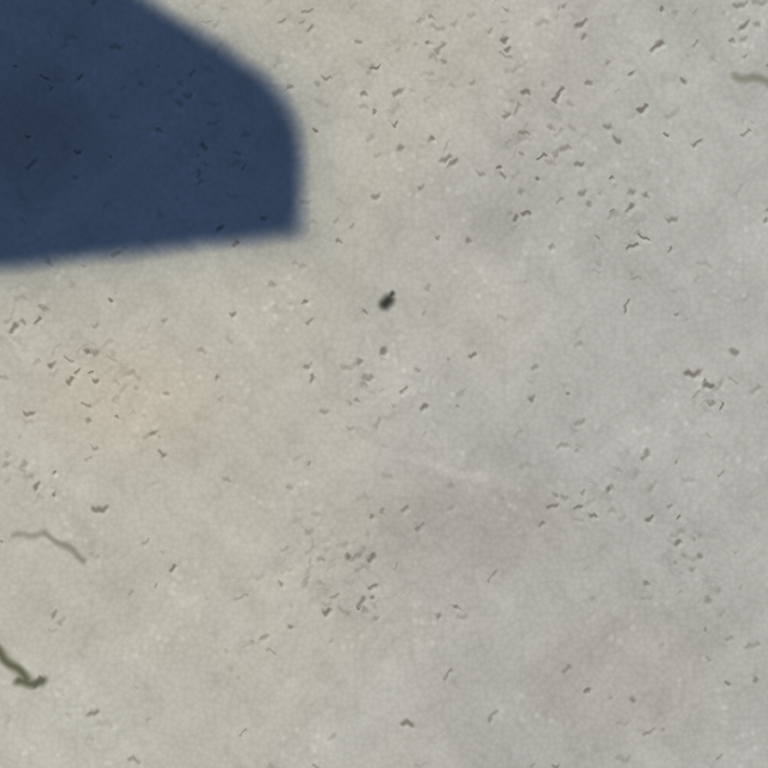
Write a WebGL 2 fragment shader that draws this texture.

```glsl
#version 300 es
precision highp float;
uniform vec2 u_resolution;
out vec4 fragColor;

#define PIT_SCALE 68.0
#define PIT_DEPTH 0.27
#define SMUDGE_DEPTH 0.07
#define GRAIN_SCALE 125.0
#define GRAIN_DEPTH 0.045
#define MOTTLE_DEPTH 0.021
#define PENUMBRA 0.022
#define HALO_WIDTH 0.030
#define CORNER_ROUND 0.060

const vec3 WARM_STONE = vec3(0.726, 0.714, 0.660);
const vec3 GREY_STONE = vec3(0.694, 0.688, 0.664);
const vec3 SHADOW_TINT = vec3(0.270, 0.355, 0.520);
const vec3 TWIG = vec3(0.36, 0.36, 0.29);

// Centre and radius of the areas where pits gather
const vec3 CLUSTERS[15] = vec3[15](
  vec3(0.52, 0.90, 0.06), vec3(0.68, 0.83, 0.05), vec3(0.80, 0.72, 0.05),
  vec3(0.92, 0.49, 0.04), vec3(0.05, 0.39, 0.04), vec3(0.14, 0.51, 0.05),
  vec3(0.02, 0.56, 0.03), vec3(0.21, 0.43, 0.03), vec3(0.42, 0.26, 0.06),
  vec3(0.49, 0.21, 0.04), vec3(0.33, 0.15, 0.03), vec3(0.90, 0.25, 0.05),
  vec3(0.88, 0.31, 0.03), vec3(0.48, 0.49, 0.05), vec3(0.78, 0.37, 0.04));

vec2 hash2(vec2 p) {
  vec3 q = fract(p.xyx * vec3(0.1031, 0.1030, 0.0973));
  q += dot(q, q.yzx + 33.33);
  return fract((q.xx + q.yz) * q.zy);
}

float blob(vec2 p, vec2 centre, vec2 radius) {
  vec2 d = (p - centre) / radius;
  return exp(-dot(d, d));
}

float capsule(vec2 p, vec2 a, vec2 b) {
  vec2 ab = b - a;
  return length(p - a - ab * clamp(dot(p - a, ab) / dot(ab, ab), 0.0, 1.0));
}

float stroke(vec2 p, vec2 a, vec2 b, float width) {
  return 1.0 - smoothstep(0.0, width, capsule(p, a, b));
}

float smoothMax(float a, float b, float k) {
  float h = max(k - abs(a - b), 0.0) / k;
  return max(a, b) + 0.25 * h * h * k;
}

// Layered, warped sines, roughly -1 to 1
float mottle(vec2 p) {
  float sum = 0.0, amp = 0.55;
  for (int i = 0; i < 6; i++) {
    p += 0.6 * sin(p.yx * 1.3 + float(i) * 1.7);
    sum += amp * sin(p.x) * sin(p.y + 0.8);
    p = mat2(1.5, 1.1, -1.1, 1.5) * p + 2.3;
    amp *= 0.68;
  }
  return sum;
}

// Distance to the nearest scattered point
float cellular(vec2 p) {
  vec2 cell = floor(p);
  float nearest = 2.0;
  for (int y = -1; y <= 1; y++)
    for (int x = -1; x <= 1; x++) {
      vec2 c = cell + vec2(x, y);
      nearest = min(nearest, length(p - c - hash2(c)));
    }
  return nearest;
}

float clusterDensity(vec2 p) {
  float density = 0.05 + 0.08 * smoothstep(0.5, 1.0, p.y);
  for (int i = 0; i < 15; i++)
    density += 0.45 * blob(p, CLUSTERS[i].xy, vec2(CLUSTERS[i].z));
  return density;
}

// Slanted soft pits, one candidate per cell
float pits(vec2 uv) {
  vec2 p = uv * PIT_SCALE;
  p += 0.14 * sin(p.yx * 3.1) + 0.07 * sin(p.yx * 8.3 + 1.0);
  vec2 cell = floor(p);
  float depth = 0.0;
  for (int y = -1; y <= 1; y++)
    for (int x = -1; x <= 1; x++) {
      vec2 c = cell + vec2(x, y), r = hash2(c), s = hash2(c + 71.0);
      float angle = mix(-0.4, 1.2, s.x);
      vec2 reach = vec2(cos(angle), sin(angle)) * mix(0.05, 0.50, s.y * s.y);
      float present = step(hash2(c + 19.0).x, clusterDensity((c + 0.5) / PIT_SCALE));
      float pit = stroke(p, c + r - reach, c + r + reach, mix(0.22, 0.48, r.y));
      float strength = hash2(c + 43.0).y;
      depth = max(depth, present * pit * mix(0.25, 1.25, strength * strength));
    }
  return depth;
}

// Signed distance to the cast shadow in the upper left
float shadowDistance(vec2 p) {
  float right = p.x - 0.394 + 0.05 * max(p.y - 0.78, 0.0);
  float base = (0.649 + 0.112 * p.x - p.y) / 1.006;
  float slope = (0.64 * p.x + p.y - 1.126) / 1.187;
  return smoothMax(smoothMax(right, slope, CORNER_ROUND), base, 0.35 * CORNER_ROUND);
}

void main() {
  vec2 uv = gl_FragCoord.xy / u_resolution;

  // Broad stone tones
  float grey = smoothstep(0.25, 0.66, uv.x + 0.10 * mottle(uv * 5.0));
  grey *= 1.0 - 0.7 * blob(uv, vec2(0.52, 0.95), vec2(0.22, 0.16));
  grey *= 1.0 - 0.5 * blob(uv, vec2(0.63, 0.58), vec2(0.07, 0.08));
  vec3 colour = mix(WARM_STONE, GREY_STONE, grey);
  colour += vec3(0.016, 0.000, -0.010) * blob(uv, vec2(0.17, 0.48), vec2(0.12, 0.08));
  colour -= vec3(0.038, 0.047, 0.045) * blob(uv, vec2(0.62, 0.32), vec2(0.15, 0.07));
  colour -= 0.040 * blob(uv, vec2(0.64, 0.71), vec2(0.08, 0.04));
  colour -= vec3(0.025, 0.032, 0.032) * blob(uv, vec2(0.80, 0.12), vec2(0.18, 0.12));
  colour += vec3(0.005, 0.010, 0.018) * blob(uv, vec2(0.12, 0.06), vec2(0.25, 0.12));

  // Mottling, grain, smudges and pale flecks
  colour += MOTTLE_DEPTH * (mottle(uv * 16.0) + mottle(uv * 47.0 + 9.0));
  colour += GRAIN_DEPTH * (0.45 - cellular(uv * GRAIN_SCALE));
  float smudge = smoothstep(0.15, 0.75, mottle(uv * vec2(62.0, 80.0) + 4.0));
  colour -= SMUDGE_DEPTH * smudge * min(clusterDensity(uv) + 0.08, 0.7);
  float fleck = 1.0 - smoothstep(0.05, 0.30, cellular(uv * 48.0 + 7.0));
  colour += 0.045 * fleck * smoothstep(0.1, 0.7, mottle(uv * 21.0 + 3.0));

  // Pits with lit rims
  float pit = pits(uv);
  float rim = max(pits(uv + vec2(-0.003, 0.005)) - pit, 0.0);
  colour *= 1.0 - PIT_DEPTH * pit * vec3(0.95, 1.0, 1.05);
  colour += 0.035 * rim;

  // Pale ridge, dark chip and twigs
  float ridge = 0.405 - 0.25 * (uv.x - 0.52) + 0.004 * sin(uv.x * 60.0);
  colour += 0.045 * blob(uv, vec2(0.59, ridge), vec2(0.07, 0.007));
  float chip = max(stroke(uv, vec2(0.501, 0.604), vec2(0.506, 0.609), 0.013),
                   0.8 * stroke(uv, vec2(0.505, 0.609), vec2(0.511, 0.618), 0.006));
  colour = mix(colour, vec3(0.22, 0.22, 0.21), chip);
  vec2 bent = uv + 0.002 * sin(uv.yx * 190.0);
  float twig = max(stroke(bent, vec2(-0.01, 0.160), vec2(0.035, 0.115), 0.012),
                   stroke(bent, vec2(0.025, 0.112), vec2(0.056, 0.111), 0.011));
  twig = max(twig, 0.4 * stroke(bent, vec2(0.02, 0.303), vec2(0.06, 0.304), 0.008));
  twig = max(twig, 0.5 * stroke(bent, vec2(0.06, 0.304), vec2(0.11, 0.272), 0.008));
  twig = max(twig, 0.5 * stroke(bent, vec2(0.96, 0.900), vec2(1.01, 0.895), 0.011));
  colour = mix(colour, TWIG, 0.9 * twig);

  // Cast shadow with a soft edge and faint blue halo
  float d = shadowDistance(uv) + 0.003 * mottle(uv * 22.0);
  float shade = 1.0 - smoothstep(-PENUMBRA, PENUMBRA, d);
  shade = max(shade, 0.20 * exp(-max(d, 0.0) / HALO_WIDTH));
  vec3 tint = SHADOW_TINT * (1.0 - 0.14 * blob(uv, vec2(0.04, 0.83), vec2(0.10, 0.08)));
  fragColor = vec4(clamp(colour * mix(vec3(1.0), tint, shade), 0.0, 1.0), 1.0);
}
```
